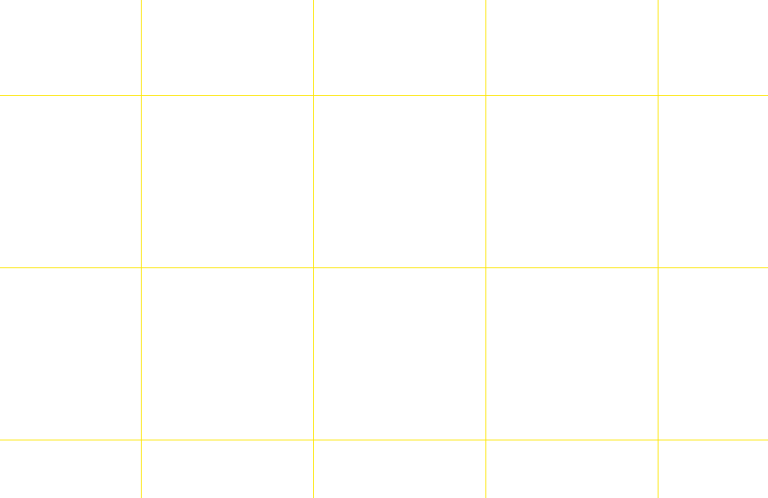
Reproduce this pattern procedurally as a WebGL 2 fragment shader.

```glsl
#version 300 es
precision highp float;
// Draws a sparse square grid of hairline yellow rules on plain white.
// Each axis is folded into one repeating cell, and each rule is blended
// by the exact share of the pixel that it covers.

uniform vec2 u_resolution;
out vec4 outColor;

// Lengths are fractions of the canvas width.
const float CELL_SIZE = 0.2243;
const float LINE_WIDTH = 0.00108;
const vec2 GRID_ANCHOR = vec2(0.4083, 0.2998); // one crossing of the grid

const vec3 PAPER = vec3(1.0);
const vec3 RULE_YELLOW = vec3(0.99, 0.90, 0.0);

// Signed distance on each axis to the nearest line of a repeating grid.
vec2 gridOffset(vec2 p, vec2 anchor, float cell) {
    return (fract((p - anchor) / cell + 0.5) - 0.5) * cell;
}

// Share of a pixel, per axis, covered by a line centred at offset zero.
vec2 lineCoverage(vec2 offset, float width, float pixel) {
    vec2 upper = min(offset + 0.5 * pixel, vec2(0.5 * width));
    vec2 lower = max(offset - 0.5 * pixel, vec2(-0.5 * width));
    return clamp((upper - lower) / pixel, 0.0, 1.0);
}

void main() {
    float pixel = 1.0 / u_resolution.x;
    vec2 p = gl_FragCoord.xy * pixel;

    vec2 offset = gridOffset(p, GRID_ANCHOR, CELL_SIZE);
    vec2 coverage = lineCoverage(offset, LINE_WIDTH, pixel);

    // Union of the vertical and horizontal rules.
    float ink = 1.0 - (1.0 - coverage.x) * (1.0 - coverage.y);
    outColor = vec4(mix(PAPER, RULE_YELLOW, ink), 1.0);
}
```
